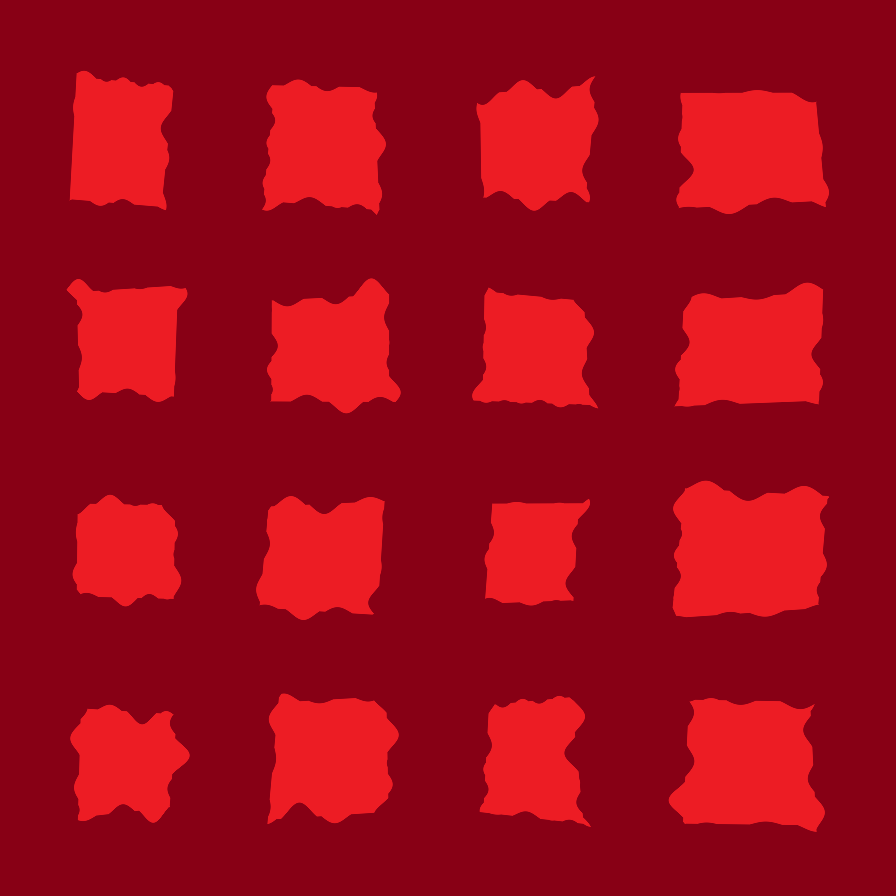
This pattern is drawn by a three.js fragment shader. Its source:

```glsl
#define GROUND vec3(0.533, 0.0, 0.082)
#define PATCH vec3(0.929, 0.110, 0.141)
#define COUNT 4.0
#define PITCH 0.2313
#define MARGIN 0.025
#define SHIFT 0.018
#define SLANT 0.013
#define BEND 0.022
#define FLATNESS 0.10
#define SEED 3.0

varying vec2 vUv;

float hash(float n) {
  return fract(sin(n * 12.9898 + SEED) * 43758.5);
}

// One-dimensional gradient noise
float gradientNoise(float x) {
  float i = floor(x);
  float f = x - i;
  float a = (hash(i) * 2.0 - 1.0) * f;
  float b = (hash(i + 1.0) * 2.0 - 1.0) * (f - 1.0);
  return 2.0 * mix(a, b, f * f * f * (f * (f * 6.0 - 15.0) + 10.0));
}

// Value of a row or column setting at its index
float pick(vec4 values, float index) {
  vec4 mask = 1.0 - step(0.5, abs(vec4(0.0, 1.0, 2.0, 3.0) - index));
  return dot(values, mask);
}

// Hand-cut side: shifted, tilted, and bent only where the noise is strong
float sideOffset(float along, float id) {
  float shift = SHIFT * (hash(id + 0.31) - 0.5);
  float slant = SLANT * (hash(id + 0.67) - 0.5) * along;
  float wave = gradientNoise(along * 1.4 + id * 7.37);
  float bend = BEND * sign(wave) * max(abs(wave) - FLATNESS, 0.0);
  return shift + slant + bend;
}

// Signed distance, approximately, to the uneven patch of a cell
float patchDistance(vec2 uv, vec2 cell) {
  vec2 center = vec2(pick(vec4(0.143, 0.366, 0.595, 0.837), cell.x),
                     pick(vec4(0.150, 0.385, 0.613, 0.842), cell.y));
  vec2 halfSize = vec2(pick(vec4(0.053, 0.063, 0.057, 0.077), cell.x),
                       pick(vec4(0.063, 0.061, 0.060, 0.063), cell.y));
  vec2 p = uv - center;
  vec2 along = p / halfSize;
  float id = 4.0 * (cell.x + COUNT * cell.y);
  float left = -p.x - halfSize.x + sideOffset(along.y, id);
  float right = p.x - halfSize.x + sideOffset(along.y, id + 1.0);
  float bottom = -p.y - halfSize.y + sideOffset(along.x, id + 2.0);
  float top = p.y - halfSize.y + sideOffset(along.x, id + 3.0);
  return max(max(left, right), max(bottom, top));
}

void main() {
  vec2 cell = clamp(floor((vUv - MARGIN) / PITCH), 0.0, COUNT - 1.0);
  float d = patchDistance(vUv, cell);
  float blur = 0.5 * max(fwidth(vUv.x), fwidth(vUv.y));
  float coverage = 1.0 - smoothstep(-blur, blur, d);
  gl_FragColor = vec4(mix(GROUND, PATCH, coverage), 1.0);
}
```
